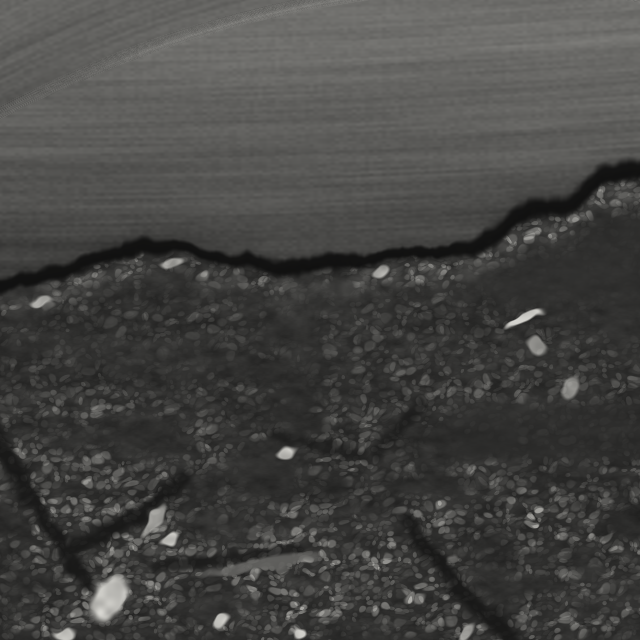
Reproduce this texture procedurally as a three.js fragment shader.

```glsl
// Brushed grey slab above a ragged dark fissure and rough, glinting broken rock.
#define SKY_TOP 0.425
#define SKY_LOW 0.285
#define ROCK 0.178
#define STREAK 0.085
#define GRAIN 0.30
#define RIM_GLOW 0.10
#define FISSURE 0.011
#define ROUGH 0.010
#define TINT vec3(1.0, 0.995, 0.97)

varying vec2 vUv;

float hash(vec2 p) {
  return fract(sin(dot(p, vec2(127.1, 311.7))) * 43758.5453);
}

float noise(vec2 p) {
  vec2 i = floor(p), f = fract(p);
  f = f * f * (3.0 - 2.0 * f);
  return mix(mix(hash(i), hash(i + vec2(1, 0)), f.x),
             mix(hash(i + vec2(0, 1)), hash(i + vec2(1, 1)), f.x), f.y);
}

float fbm(vec2 p) {
  float sum = 0.0, amp = 0.5;
  for (int i = 0; i < 4; i++) {
    sum += amp * noise(p);
    p = p * 2.03 + 17.3;
    amp *= 0.5;
  }
  return sum / 0.9375;
}

// Height of the fissure across the canvas
float ridge(float x) {
  float h = 0.557 + 0.058 * smoothstep(0.0, 0.24, x) - 0.030 * smoothstep(0.27, 0.43, x);
  h += 0.022 * smoothstep(0.43, 0.72, x) + 0.068 * smoothstep(0.72, 0.84, x);
  h += 0.055 * smoothstep(0.87, 0.95, x) + 0.006 * smoothstep(0.95, 1.0, x);
  return h + (fbm(vec2(x * 28.0, 3.0)) - 0.5) * 0.018;
}

// Soft line between two points
float crack(vec2 p, vec2 a, vec2 b, float width) {
  vec2 d = b - a;
  float t = clamp(dot(p - a, d) / dot(d, d), 0.0, 1.0);
  return 1.0 - smoothstep(width * 0.2, width, length(p - a - d * t));
}

// Tilted elliptical flake
float chip(vec2 p, vec2 centre, vec2 size, float angle) {
  float c = cos(angle), s = sin(angle);
  vec2 q = p - centre;
  q = vec2(c * q.x + s * q.y, c * q.y - s * q.x) / size;
  return 1.0 - smoothstep(0.65, 1.2, length(q));
}

// One jittered flake per cell, of varied size and brightness
float grains(vec2 p, float seed) {
  vec2 cell = floor(p);
  float glow = 0.0;
  for (int j = -1; j <= 1; j++)
    for (int i = -1; i <= 1; i++) {
      vec2 id = cell + vec2(i, j);
      float r = hash(id + seed), k = hash(id + seed + 41.0);
      vec2 at = id + 0.2 + 0.6 * vec2(k, hash(id + seed + 73.0));
      vec2 size = vec2(0.35 + 0.4 * k, 0.28 + 0.25 * r);
      glow = max(glow, r * r * r * chip(p, at, size, 0.9 * k));
    }
  return glow;
}

float brushed(vec2 p) {
  float x = p.x - 0.17;
  float arc = p.y - (0.902 + 0.4 * x - 0.33 * x * x);
  float above = smoothstep(-0.012, 0.012, arc);
  float lane = mix(p.y - 0.035 * p.x * p.x, arc * 0.8, above);
  float fine = noise(vec2(p.x * 5.0, lane * 210.0)) - 0.5;
  float broad = fbm(vec2(p.x * 2.5, lane * 42.0)) - 0.5;
  float v = mix(SKY_LOW, SKY_TOP, smoothstep(0.57, 0.98, p.y));
  v += STREAK * (0.55 * fine + broad) - 0.03 * above;
  v += 0.06 * exp(-abs(arc + 0.004) * 180.0) * smoothstep(0.1, 0.25, p.x);
  v -= 0.025 * (1.0 - smoothstep(0.0, 0.25, p.x)) * smoothstep(0.75, 0.55, p.y);
  return v + 0.035 * (noise(p * vec2(150.0, 220.0)) - 0.5);
}

float rock(vec2 p, float depth) {
  vec2 w = p + ROUGH * (vec2(noise(p * 55.0), noise(p * 55.0 + 31.0)) - 0.5);
  float rim = smoothstep(0.005, 0.02, depth) * (1.0 - smoothstep(0.03, 0.075, depth));
  float low = smoothstep(0.55, 0.1, p.y);
  float calm = smoothstep(0.66, 0.76, p.x) * smoothstep(0.26, 0.3, p.y) * smoothstep(0.39, 0.35, p.y);
  calm = max(calm, smoothstep(0.72, 0.82, p.x) * smoothstep(0.5, 0.55, p.y) * smoothstep(0.04, 0.09, depth));
  float density = max(rim, mix(0.35, 1.0, low)) * (1.0 - 0.85 * calm);
  density *= smoothstep(0.2, 0.6, fbm(p * vec2(9.0, 16.0)));
  float v = ROCK + 0.10 * (fbm(p * vec2(45.0, 80.0)) - 0.5) * (1.0 - 0.6 * calm);
  v += 0.05 * (fbm(p * vec2(4.0, 22.0)) - 0.5) + RIM_GLOW * rim * noise(p * 65.0);
  v += density * GRAIN * (grains(w * vec2(62.0, 84.0), 5.0) + 0.75 * grains(w * vec2(105.0, 130.0), 19.0));

  // Branching cracks
  float c = max(crack(w, vec2(-0.01, 0.32), vec2(0.05, 0.22), 0.026), crack(w, vec2(0.05, 0.22), vec2(0.135, 0.09), 0.02));
  c = max(c, crack(w, vec2(0.29, 0.255), vec2(0.225, 0.2), 0.018));
  c = max(c, crack(w, vec2(0.225, 0.2), vec2(0.11, 0.14), 0.022));
  c = max(c, crack(w, vec2(0.635, 0.185), vec2(0.71, 0.09), 0.018));
  c = max(c, crack(w, vec2(0.71, 0.09), vec2(0.81, -0.01), 0.024));
  c = max(c, 0.7 * crack(w, vec2(0.655, 0.37), vec2(0.59, 0.29), 0.016));
  c = max(c, 0.6 * crack(w, vec2(0.43, 0.32), vec2(0.57, 0.29), 0.014));
  c = max(c, 0.8 * crack(w, vec2(0.24, 0.115), vec2(0.47, 0.143), 0.013));
  v = mix(v, 0.085, 0.85 * c);

  // Pale wedge and bright flakes
  v = mix(v, 0.40, 0.85 * chip(w, vec2(0.41, 0.119), vec2(0.10, 0.011), 0.16));
  float f = max(chip(w, vec2(0.17, 0.065), vec2(0.042, 0.024), 0.95), chip(w, vec2(0.82, 0.501), vec2(0.032, 0.007), 0.42));
  f = max(f, max(chip(w, vec2(0.449, 0.294), vec2(0.016, 0.010), 0.3), 0.7 * chip(w, vec2(0.242, 0.187), vec2(0.028, 0.008), 0.9)));
  f = max(f, max(chip(w, vec2(0.264, 0.157), vec2(0.016, 0.008), 0.4), chip(w, vec2(0.345, 0.028), vec2(0.014, 0.009), 0.7)));
  f = max(f, max(chip(w, vec2(0.469, 0.01), vec2(0.011), 0.0), chip(w, vec2(0.1, 0.008), vec2(0.018, 0.008), 0.1)));
  f = max(f, max(0.8 * chip(w, vec2(0.267, 0.589), vec2(0.017, 0.008), 0.1), 0.9 * chip(w, vec2(0.594, 0.577), vec2(0.014, 0.009), 0.3)));
  f = max(f, 0.6 * max(chip(w, vec2(0.892, 0.394), vec2(0.018, 0.012), 1.2), chip(w, vec2(0.84, 0.459), vec2(0.018, 0.012), -0.5)));
  f = max(f, 0.75 * max(chip(w, vec2(0.063, 0.528), vec2(0.018, 0.008), 0.2), chip(w, vec2(0.73, 0.01), vec2(0.018, 0.008), 1.1)));
  return mix(v, 0.66 + 0.22 * noise(p * 70.0), f);
}

void main() {
  vec2 p = vUv;
  float depth = ridge(p.x) - p.y + 0.006 * (noise(p * 70.0) - 0.5);
  float v = mix(brushed(p), rock(p, depth), smoothstep(-0.004, 0.006, depth));
  float thick = FISSURE * (0.75 + 0.6 * noise(vec2(p.x * 13.0, 8.0)) + 0.4 * smoothstep(0.7, 0.85, p.x));
  v *= 1.0 - 0.35 * exp(-abs(depth) * 55.0);
  v = mix(v, 0.06, 0.92 * (1.0 - smoothstep(thick * 0.4, thick * 1.3, abs(depth))));
  gl_FragColor = vec4(clamp(v, 0.0, 1.0) * TINT, 1.0);
}
```
